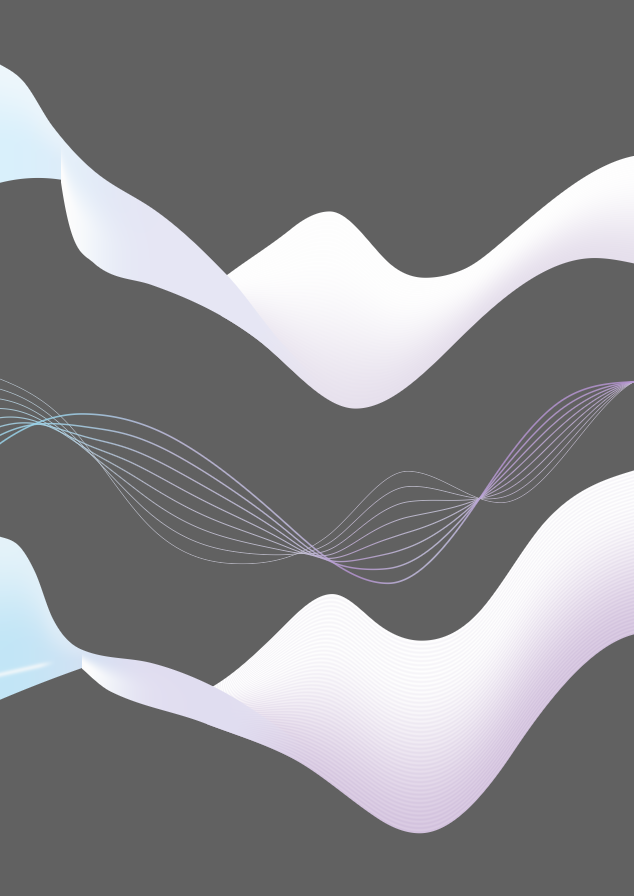
Give the GLSL for this background, as a Shadertoy shader.

```glsl
// Curve knots: x, height, slope
const vec3[8] UPPER_LEFT = vec3[8](
    vec3(0.0, .928, -.39), vec3(.037, .909, -.8), vec3(.083, .859, -.93), vec3(.147, .81, -.6),
    vec3(.239, .768, -.48), vec3(.358, .693, -.74), vec3(.45, .613, -.75), vec3(.533, .551, -.64));
const vec3[8] UPPER_RIGHT = vec3[8](
    vec3(.358, .693, .53), vec3(.46, .745, .57), vec3(.52, .764, 0.0), vec3(.607, .711, -.72),
    vec3(.671, .69, 0.0), vec3(.73, .699, .3), vec3(.79, .729, .6), vec3(1.0, .826, .14));
const vec3[8] UPPER_BASE = vec3[8](
    vec3(.0956, .7995, -4.96), vec3(.147, .707, -.64), vec3(.239, .682, -.25), vec3(.404, .622, -.53),
    vec3(.561, .544, 0.0), vec3(.735, .629, .69), vec3(.938, .712, 0.0), vec3(1.0, .706, -.15));
const vec3[8] LOWER_LEFT = vec3[8](
    vec3(0.0, .401, -.21), vec3(.028, .392, -.64), vec3(.055, .362, -1.5), vec3(.083, .31, -1.4),
    vec3(.129, .275, -.3), vec3(.239, .26, -.18), vec3(.336, .234, -.35), vec3(.551, .13, -.5));
const vec3[8] LOWER_RIGHT = vec3[8](
    vec3(.336, .234, .42), vec3(.45, .303, .71), vec3(.524, .337, 0.0), vec3(.597, .303, -.53),
    vec3(.665, .285, 0.0), vec3(.763, .323, .85), vec3(.864, .421, .75), vec3(1.0, .475, .21));
const vec3[8] LOWER_BASE = vec3[8](
    vec3(.129, .254, -.64), vec3(.175, .228, -.35), vec3(.322, .193, -.27), vec3(.46, .154, -.37),
    vec3(.597, .086, -.46), vec3(.662, .07, 0.0), vec3(.809, .16, 1.06), vec3(1.0, .292, .18));
const vec3[8] BOLD_STRAND = vec3[8](
    vec3(0.0, .505, .5), vec3(.129, .538, 0.0), vec3(.276, .51, -.39), vec3(.46, .41, -.64),
    vec3(.612, .349, 0.0), vec3(.772, .46, 1.06), vec3(.882, .551, .5), vec3(1.0, .574, .04));
const vec3[8] THIN_STRAND = vec3[8](
    vec3(0.0, .577, -.28), vec3(.11, .525, -.78), vec3(.23, .417, -.75), vec3(.368, .371, -.03),
    vec3(.515, .401, .53), vec3(.643, .474, 0.0), vec3(.79, .439, 0.0), vec3(1.0, .574, .4));

// Cubic Hermite curve: height and slope at x
vec2 curve(float x, vec3[8] knots) {
    vec3 a = knots[0], b = knots[1];
    for (int i = 1; i < 7; i++)
        if (x > knots[i].x) { a = knots[i]; b = knots[i + 1]; }
    float w = b.x - a.x, rise = b.y - a.y;
    float t = clamp((x - a.x) / w, 0.0, 1.0);
    float c2 = 3.0 * rise - w * (2.0 * a.z + b.z);
    float c3 = w * (a.z + b.z) - 2.0 * rise;
    return vec2(a.y + t * (w * a.z + t * (c2 + t * c3)),
                a.z + t * (2.0 * c2 + 3.0 * t * c3) / w);
}

// Signed distance above an edge, in screen samples for antialiasing
float above(vec2 p, vec2 edge, vec2 size) {
    return (p.y - edge.x) * size.y / length(vec2(1.0, edge.y * size.y / size.x));
}

float between(vec2 p, vec2 top, vec2 base, vec2 size) {
    return clamp(0.5 - above(p, top, size), 0.0, 1.0)
         * clamp(0.5 + above(p, base, size), 0.0, 1.0);
}

float bump(float x, float center, float width) {
    float d = (x - center) / width;
    return exp(-d * d);
}

// Folded ribbon: a right sheet behind a left sheet that fades past the seam
vec3 ribbon(vec3 under, vec2 p, vec2 size, vec2 left, vec2 right, vec2 base,
            float fold, float seam, vec3 blue, vec3 lilac, float grain) {
    float s = clamp((p.y - base.x) / max(right.x - base.x, .001), 0.0, 1.0);
    vec3 rightColor = mix(lilac, vec3(.995), smoothstep(-.05, .85, s + .12 * bump(p.x, .47, .12)));
    rightColor -= grain * (.5 + .5 * sin(s * 290.0)) * vec3(1.0, 1.2, .7);
    vec3 color = mix(under, rightColor, between(p, right, base, size) * step(seam - .01, p.x));

    float q = clamp((p.y - base.x) / max(left.x - base.x, .001), 0.0, 1.0);
    vec3 leftColor = mix(blue, mix(lilac, vec3(.9, .92, .98), .6), smoothstep(0.0, .25, p.x));
    leftColor = mix(leftColor, vec3(.985), .6 * smoothstep(.3, 1.0, q) * smoothstep(.2, 0.0, p.x));
    float inside = step(fold, p.x) * bump(p.x, fold, .07) * smoothstep(.9, .3, q);
    leftColor = mix(leftColor, vec3(.99), inside);
    float fade = 1.0 - smoothstep(seam + .02, seam + .17, p.x);
    return mix(color, leftColor, between(p, left, base, size) * fade);
}

// Family of crossing threads blended between two outer curves
vec3 strands(vec3 under, vec2 p, vec2 size, vec2 thin, vec2 bold) {
    vec3 tint = mix(vec3(.6, .83, .92), vec3(.76, .74, .87), smoothstep(.05, .3, p.x));
    tint = mix(tint, vec3(.71, .58, .82), bump(p.x, .56, .06) + smoothstep(.7, .8, p.x));
    float sag = .02 * bump(p.x, .12, .08) + .011 * bump(p.x, .51, .06);
    vec3 color = under;
    for (int i = 0; i < 8; i++) {
        float k = float(i) / 7.0;
        vec2 path = mix(thin, bold, k) - vec2(4.0 * k * (1.0 - k) * sag, 0.0);
        float halfWidth = mix(.0003, .0009, k) * size.y;
        float cover = clamp(halfWidth + .5 - abs(above(p, path, size)), 0.0, 1.0);
        color = mix(color, mix(vec3(.84, .84, .87), tint, .25 + .75 * k), .85 * cover);
    }
    return color;
}

void mainImage(out vec4 fragColor, in vec2 fragCoord) {
    vec2 size = iResolution.xy;
    vec2 p = fragCoord / size;
    vec3 color = vec3(.38);

    // Upper ribbon
    float fold = .0956;
    vec2 base = p.x < fold ? vec2(.796 + .18 * p.x - 1.5 * p.x * p.x, .18 - 3.0 * p.x)
                           : curve(p.x, UPPER_BASE);
    color = ribbon(color, p, size, curve(p.x, UPPER_LEFT), curve(p.x, UPPER_RIGHT), base,
                   fold, .358, vec3(.85, .94, .985), vec3(.9, .875, .925), .004);

    // Threads
    color = strands(color, p, size, curve(p.x, THIN_STRAND), curve(p.x, BOLD_STRAND));

    // Lower ribbon
    fold = .129;
    base = p.x < fold ? vec2(.219 + .3 * p.x - .2 * p.x * p.x, .3 - .4 * p.x)
                      : curve(p.x, LOWER_BASE);
    color = ribbon(color, p, size, curve(p.x, LOWER_LEFT), curve(p.x, LOWER_RIGHT), base,
                   fold, .336, vec3(.76, .9, .965), vec3(.85, .79, .885), .03);

    // Glint on the lower left sheet
    float glint = bump(p.y, .247 + .16 * p.x, .003) * smoothstep(.09, .06, p.x);
    color = mix(color, vec3(.98), .7 * glint);
    fragColor = vec4(color, 1.0);
}
```
